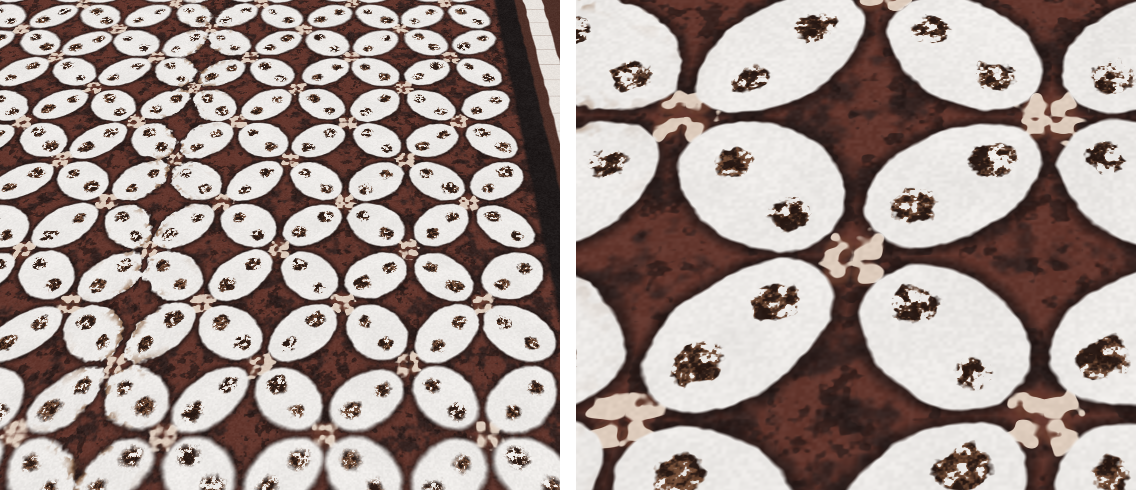
Left: the whole. Right: its middle third, enlarged.
Write a Shadertoy shader that draws this pattern.

```glsl
float hash(vec2 p) {
    vec3 h = fract(p.xyx * vec3(0.1031, 0.1130, 0.0973));
    h += dot(h, h.yzx + 33.33);
    return fract((h.x + h.y) * h.z);
}

vec2 hash2(vec2 p) {
    return vec2(hash(p), hash(p + 71.3));
}

float noise(vec2 p) {
    vec2 i = floor(p), f = fract(p);
    f = f * f * (3.0 - 2.0 * f);
    return mix(mix(hash(i), hash(i + vec2(1, 0)), f.x),
               mix(hash(i + vec2(0, 1)), hash(i + vec2(1, 1)), f.x), f.y);
}

float fbm(vec2 p) {
    return 0.5 * noise(p) + 0.3 * noise(p * 2.1 + 17.0) + 0.2 * noise(p * 4.3 + 41.0);
}

float ellipseDist(vec2 p, vec2 r) {
    float k = length(p / r);
    return k * (k - 1.0) / max(length(p / (r * r)), 0.001);
}

// Coverage of a shape from its distance and edge softness
float cover(float d, float soft) {
    return 1.0 - smoothstep(-soft, soft, d);
}

// Screen to receding cloth, one motif per unit cell
vec2 clothCoords(vec2 q) {
    float depth = 2.161 - q.y;
    float axis = 0.768 - 0.022 * (1.0 - smoothstep(0.12, 0.36, q.y));
    vec2 cloth = vec2((q.x - axis) / (0.0804 * depth), 27.155 / depth - 12.76);
    cloth.x -= 0.14 * (1.0 - smoothstep(-4.0, -3.0, cloth.x));
    return cloth;
}

void mainImage(out vec4 fragColor, in vec2 fragCoord) {
    vec2 q = fragCoord / iResolution.y;
    vec2 uv = clothCoords(q);
    float blur = 0.035 * (1.0 - smoothstep(0.0, 0.35, q.y)) + 0.015 * smoothstep(0.75, 1.0, q.y);
    float soft = 0.8 / (0.0804 * (2.161 - q.y) * iResolution.y) + 0.008 + blur;
    float fold = exp(-3.5 * (uv.x + 3.5) * (uv.x + 3.5));
    float wobble = (fbm(uv * 6.0) - 0.5) * (0.05 + 0.13 * fold);

    // Nearest oval, seed and knot dot
    float oval = 9.0, seed = 9.0, dots = 9.0, seedWear = 0.0;
    for (int j = -1; j <= 1; j++)
    for (int i = -1; i <= 1; i++) {
        vec2 cell = floor(uv + 0.5) + vec2(i, j);
        if (cell.x > 2.5) continue;
        bool odd = mod(cell.x + cell.y, 2.0) > 0.5;
        vec2 rnd = hash2(cell + 30.0), rnd2 = hash2(cell + 90.0);

        // Ovals lean alternately along the two diagonals
        float angle = (odd ? 0.785 : -0.785) + 0.24 * (rnd.x - 0.5);
        vec2 p = uv - cell - 0.05 * (rnd2 - 0.5);
        p = vec2(cos(angle) * p.x + sin(angle) * p.y, cos(angle) * p.y - sin(angle) * p.x);
        oval = min(oval, ellipseDist(p, vec2(0.525, 0.37) + 0.045 * (rnd - 0.5)) + wobble);

        for (float side = -1.0; side < 2.0; side += 2.0) {
            vec2 r = hash2(cell * 2.0 + side + 150.0);
            vec2 center = vec2(side * (0.25 + 0.05 * (r.x - 0.5)), 0.07 * (r.y - 0.5));
            float d = ellipseDist(p - center, vec2(0.115, 0.1) * (0.85 + 0.4 * r.y));
            if (d < seed) {
                seed = d;
                seedWear = r.x;
            }
        }

        // Four dots where the oval tips meet
        if (odd && cell.x < 1.5) {
            vec2 k = uv - cell - 0.5 - 0.05 * (rnd - 0.5);
            dots = min(dots, ellipseDist(abs(k) - vec2(0.072, 0.082), vec2(0.052, 0.058)));
        }
    }
    seed += 0.1 * (fbm(uv * 13.0) - 0.5);

    // Mottled ground, darkest around the ovals
    vec3 ink = vec3(0.13, 0.09, 0.085);
    float mottle = fbm(uv * 5.5 + 50.0);
    vec3 col = mix(vec3(0.21, 0.14, 0.13), vec3(0.39, 0.215, 0.18), smoothstep(0.25, 0.55, mottle));
    col = mix(col, ink, 0.65 * smoothstep(0.56, 0.72, fbm(uv * 9.0 + 8.0)));
    col = mix(col, ink, 0.8 * cover(oval - 0.05, 0.04 + soft));
    col = mix(col, vec3(0.42, 0.25, 0.19), 0.8 * cover(dots - 0.02, soft + 0.01));
    col = mix(col, vec3(0.87, 0.8, 0.74), cover(dots + 0.15 * (noise(uv * 17.0) - 0.6), soft));

    // Pale ovals with brown bleeding along the fold
    vec3 cloth = vec3(0.94, 0.93, 0.92) - 0.03 * noise(uv * 4.0);
    float stain = fold * smoothstep(0.5, 0.7, fbm(uv * 7.0 + 23.0)) * smoothstep(-0.16, 0.0, oval);
    cloth = mix(cloth, vec3(0.5, 0.33, 0.2), 0.85 * stain);
    col = mix(col, cloth, cover(oval, soft));

    // Worn seeds, flecked with ochre and bare cloth
    float fleck = fbm(uv * 21.0 + 5.0);
    vec3 seedColor = mix(vec3(0.16, 0.1, 0.08), vec3(0.46, 0.31, 0.22), smoothstep(0.35, 0.6, fleck));
    seedColor = mix(seedColor, cloth, smoothstep(0.56, 0.68, fleck + 0.16 * (seedWear - 0.4)));
    col = mix(col, seedColor, cover(seed, soft));

    // Side border: black band, brown line, pale ruled strip
    float edge = uv.x + 0.03 * (noise(uv * 5.0) - 0.5);
    col = mix(col, vec3(0.1, 0.08, 0.08) + 0.04 * mottle, smoothstep(2.52, 2.62, edge));
    col = mix(col, vec3(0.31, 0.19, 0.16), smoothstep(2.98, 3.04, edge));
    float strip = smoothstep(3.19, 3.23, edge) * (1.0 - smoothstep(3.6, 3.64, edge));
    float rung = cover(abs(fract(uv.y * 2.0) - 0.5) - 0.015, 0.04);
    col = mix(col, mix(vec3(0.91, 0.89, 0.87), vec3(0.62, 0.54, 0.5), 0.6 * rung), strip);

    // Fine weave grain
    col += 0.045 * (noise(uv * 45.0) - 0.5);
    fragColor = vec4(clamp(col, 0.0, 1.0), 1.0);
}
```
